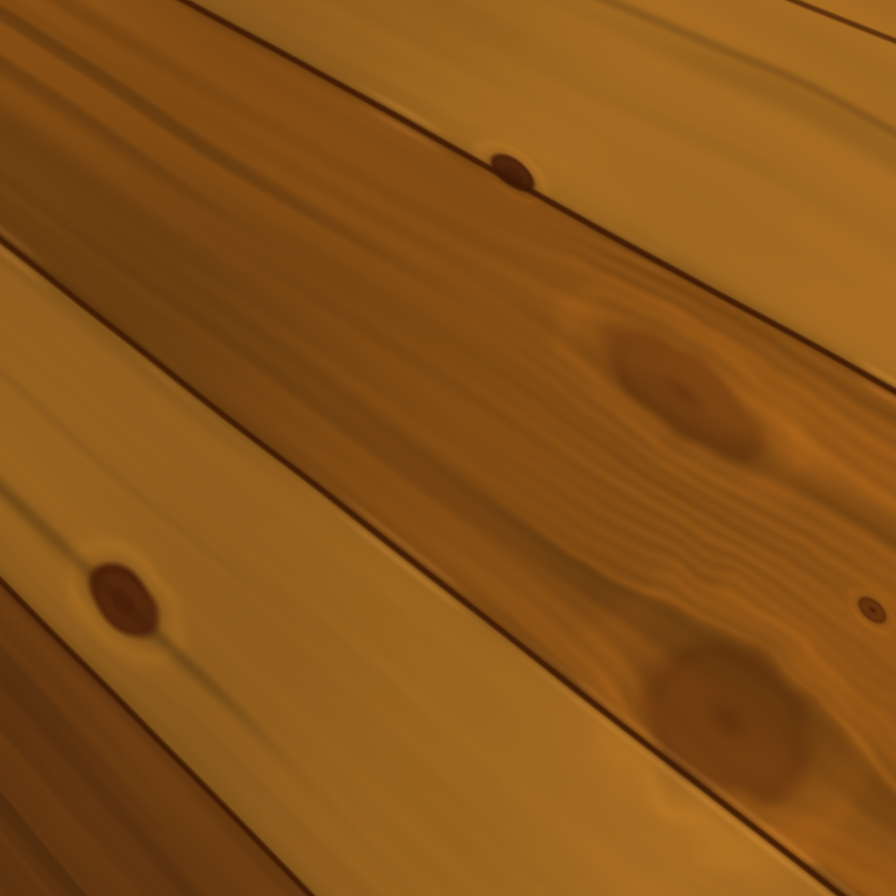
A Shadertoy shader for this texture:

```glsl
// Honey and amber floor boards seen at a slant, with soft grain and knots.
// Boards are bands of equal slope about a vanishing point; the grain is
// stretched noise in that slope, pushed aside by each knot.

const vec2 VANISH = vec2(-1.65, 2.02);
const float FIRST_SEAM = 0.55, BOARD = 0.2305;

// Knots: centre, half length along the grain, half width across it
const vec4 KNOTS[5] = vec4[5](
    vec4(0.573, 0.806, 0.030, 0.014), vec4(0.762, 0.562, 0.108, 0.042),
    vec4(0.137, 0.328, 0.050, 0.031), vec4(0.812, 0.197, 0.105, 0.076),
    vec4(0.974, 0.319, 0.020, 0.011));
const float KNOT_DARKNESS[5] = float[5](0.85, 0.28, 0.80, 0.30, 0.55);

float hash(vec2 p) {
    vec3 q = fract(vec3(p.xyx) * 0.1031);
    q += dot(q, q.yzx + 33.33);
    return fract((q.x + q.y) * q.z);
}

float noise(vec2 p) {
    vec2 i = floor(p), f = fract(p);
    f = f * f * (3.0 - 2.0 * f);
    return mix(mix(hash(i), hash(i + vec2(1, 0)), f.x),
               mix(hash(i + vec2(0, 1)), hash(i + vec2(1, 1)), f.x), f.y);
}

float slopeAt(vec2 p) {
    return (VANISH.y - p.y) / (p.x - VANISH.x);
}

// Distance from a knot centre, 1 on its slightly ragged rim
float knotRadius(vec2 p, vec4 knot) {
    float a = -atan(slopeAt(knot.xy)) - 0.14;
    vec2 d = p - knot.xy, along = vec2(cos(a), sin(a));
    vec2 q = vec2(dot(d, along), dot(d, vec2(-along.y, along.x))) / knot.zw;
    return length(q) * (0.88 + 0.24 * noise(p * 28.0));
}

// Canvas distance from the seam with the given slope
float seamDistance(vec2 p, float slope, float seam) {
    return (slope - seam) * (p.x - VANISH.x) / sqrt(1.0 + slope * slope);
}

float band(float d, float width, float soft) {
    return 1.0 - smoothstep(width - soft, width + soft, abs(d));
}

void mainImage(out vec4 fragColor, in vec2 fragCoord) {
    vec2 p = fragCoord / iResolution.xy;
    float soft = max(0.0022, 1.0 / iResolution.y);
    float slope = slopeAt(p) + 0.0016 * (noise(p * 9.0) - 0.5);
    float across = (slope - FIRST_SEAM) / BOARD;
    float board = floor(across), inBoard = fract(across);
    float amber = 1.0 - mod(board, 2.0);

    // Grain coordinate bulging around the knots
    float grain = slope + 0.012 * (noise(p * 3.5 + board * 7.0) - 0.5);
    for (int i = 0; i < 5; i++) {
        float r = knotRadius(p, KNOTS[i]);
        grain -= (slope - slopeAt(KNOTS[i].xy)) * 0.75 * exp(-0.4 * r * r);
    }

    // Board colour and the broad fall of light
    vec3 wood = mix(vec3(0.605, 0.390, 0.120), vec3(0.545, 0.315, 0.078), amber);
    wood = mix(wood, vec3(0.455, 0.250, 0.070), step(2.0, board));
    wood *= 1.0 - 0.19 * amber * inBoard * smoothstep(1.0, 0.25, p.x);
    wood *= 0.95 + 0.09 * smoothstep(0.0, 0.8, p.x);
    wood *= 0.94 + 0.12 * noise(p * 4.0 + board * 5.0);

    // Grain: wide streaks, narrow streaks, dark late-wood lines
    float wide = noise(vec2(grain * 34.0, p.x * 1.6 + board * 13.0));
    float narrow = noise(vec2(grain * 115.0, p.x * 2.5 + board * 17.0));
    float late = noise(vec2(grain * 62.0, p.x * 1.1 + board * 29.0));
    float strength = mix(0.65, 1.0, amber) * (board == 1.0 ? 0.5 : 1.0);
    wood *= 1.0 + strength * (0.13 * (wide - 0.5) + 0.10 * (narrow - 0.5));
    wood *= 1.0 - 0.17 * strength * smoothstep(0.62, 0.92, late);

    // Close growth rings on the knotty end of the amber board
    float rings = 0.5 + 0.5 * sin(grain * 620.0 + 5.0 * noise(p * 6.0));
    float knotty = amber * step(board, 1.0) * smoothstep(0.4, 0.72, p.x);
    wood *= 1.0 - 0.09 * knotty * rings * noise(p * 7.0 + 3.0);

    // Long dark streaks in the two honey boards
    float streak = exp(-pow(seamDistance(p, slope, 0.947) / 0.008, 2.0))
                 * smoothstep(0.36, 0.15, p.x);
    streak += exp(-pow(seamDistance(p, grain, 0.442) / 0.006, 2.0)) * 0.8;
    wood *= 1.0 - 0.22 * streak;

    // Knots: stained body, darker rim, small dark heart
    for (int i = 0; i < 5; i++) {
        float r = knotRadius(p, KNOTS[i]);
        float body = smoothstep(1.12, 0.78, r);
        float rim = exp(-pow((r - 0.9) / 0.16, 2.0)) * noise(p * 16.0);
        float heart = exp(-r * r * 22.0);
        float stain = KNOT_DARKNESS[i] * (body + 0.4 * rim + 0.7 * heart);
        wood = mix(wood, vec3(0.27, 0.105, 0.025), min(stain, 0.9));
        wood *= 1.0 + 0.07 * exp(-pow((r - 1.5) / 0.25, 2.0));
    }

    // Seams: dark gap, soft shadow, worn bright edge on the lower side
    float seam = FIRST_SEAM + BOARD * floor(across + 0.5);
    float d = seamDistance(p, slope, seam);
    float extra = seamDistance(p, slope, 0.402);
    float wear = smoothstep(0.3, 0.75, noise(vec2(p.x * 11.0, seam * 40.0)));
    wood += vec3(0.10, 0.075, 0.045) * wear * exp(-pow((d + 0.009) / 0.004, 2.0))
          * step(seam, 0.9) * step(d, 0.0);
    wood += vec3(0.10, 0.075, 0.045) * wear * exp(-pow((d - 0.009) / 0.004, 2.0))
          * step(seam, 0.9);
    wood *= 1.0 - 0.25 * exp(-abs(d) / 0.007);
    float gap = max(band(d, 0.0032, soft), 0.8 * band(extra, 0.003, soft));
    wood = mix(wood, vec3(0.24, 0.095, 0.010), 0.88 * gap);

    fragColor = vec4(clamp(wood, 0.0, 1.0), 1.0);
}
```
